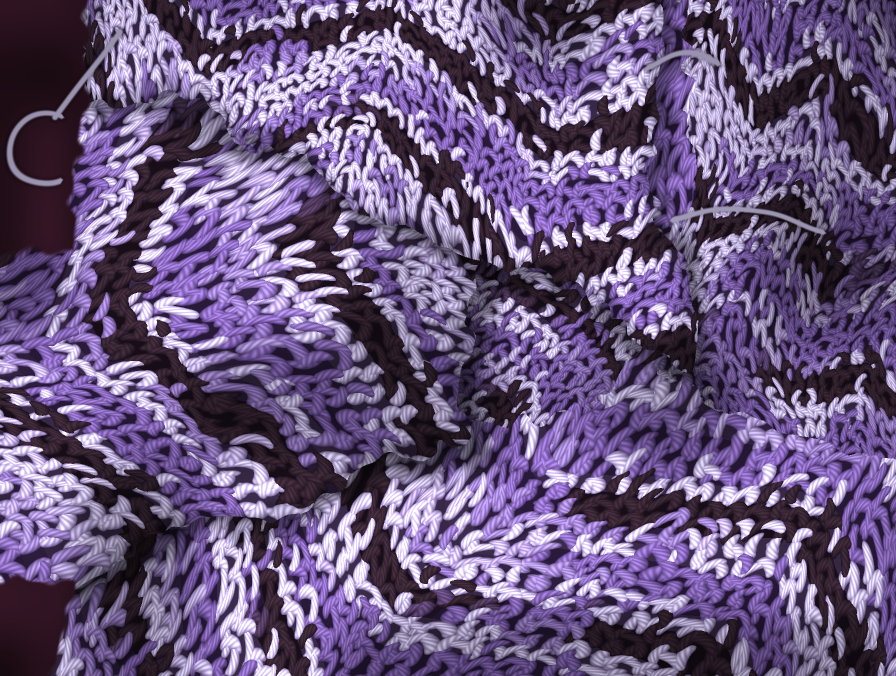
Give the GLSL for this texture, as a Shadertoy shader.

```glsl
// A crumpled crochet blanket with zigzag stripes in plum, violet and lavender.
// Each fold is a sheet with its own row direction; its stitches are pairs of
// tilted rounded strands, and the topmost strand gives colour and relief.

const vec3 PLUM     = vec3(0.215, 0.145, 0.195);
const vec3 VIOLET   = vec3(0.54, 0.42, 0.73);
const vec3 LAVENDER = vec3(0.88, 0.84, 1.00);
const vec3 GAP      = vec3(0.10, 0.065, 0.11);
const vec3 CLOTH    = vec3(0.17, 0.07, 0.12);
const vec3 SHADOW_TINT = vec3(0.35, 0.28, 0.40);  // yarn colour in its own shade

// Sheets: row angle, row height, zigzag slope, zigzag period
const vec4 UPPER  = vec4(-0.30, 0.023, 0.70, 0.50);
const vec4 FRONT  = vec4(-1.40, 0.032, 0.60, 0.75);
const vec4 LOWER  = vec4(-0.75, 0.032, 0.80, 0.70);
const vec4 POCKET = vec4(-0.85, 0.021, 0.40, 0.45);
const vec4 SIDE   = vec4(-0.40, 0.022, 0.75, 0.22);

const float WARP = 0.075;          // how far the folds bend the rows
const float RUFFLE = 0.022;        // smaller bends
const float STRAND_RADIUS = 0.28;  // in stitch cells
const float STRAND_HALF = 0.42;
const float JITTER = 0.50;
const float STRIPE_CYCLE = 8.0;    // rows per colour repeat
const float TAU = 6.28318;

vec2 hash2(vec2 p) {
    vec3 q = fract(vec3(p.xyx) * vec3(0.1031, 0.1030, 0.0973));
    q += dot(q, q.yzx + 33.33);
    return fract((q.xx + q.yz) * q.zy);
}

float noise(vec2 p) {
    vec2 i = floor(p), f = fract(p);
    f = f * f * (3.0 - 2.0 * f);
    return mix(mix(hash2(i).x, hash2(i + vec2(1, 0)).x, f.x),
               mix(hash2(i + vec2(0, 1)).x, hash2(i + 1.0).x, f.x), f.y);
}

vec2 noise2(vec2 p) { return vec2(noise(p), noise(p + 31.0)) - 0.5; }

mat2 turn(float a) {
    float c = cos(a), s = sin(a);
    return mat2(c, -s, s, c);
}

// Stripe colour of one stitch, with slow changes along the row
vec3 yarnColour(vec2 id, float seed) {
    float row = mod(id.y + floor(seed), STRIPE_CYCLE);
    float drift = noise(vec2(id.x * 0.16, id.y * 0.6) + seed * 7.0);
    if (row < 1.5) return mix(PLUM, VIOLET, smoothstep(0.70, 0.80, drift));
    if (row > 2.5 && row < 5.5) return mix(VIOLET, LAVENDER, smoothstep(0.45, 0.75, drift));
    return mix(LAVENDER, VIOLET, 0.8 * smoothstep(0.62, 0.85, drift));
}

vec3 crochet(vec2 p, vec4 sheet, float phase, float seed) {
    p += WARP * noise2(p * 4.0 + seed) + RUFFLE * noise2(p * 13.0 + seed);
    vec2 q = turn(sheet.x) * p;
    float zig = asin(0.99 * sin(TAU * (q.x / sheet.w + phase))) * 4.0 / TAU;
    q.y += sheet.z * sheet.w * 0.25 * zig;
    vec2 g = q / (sheet.y * vec2(0.85, 1.0));
    vec2 cell = floor(g);
    float top = -1.0;
    vec3 colour = mix(GAP * 0.8, yarnColour(cell, seed) * SHADOW_TINT, 0.5);
    for (int j = -1; j <= 1; j++)
    for (int i = -1; i <= 1; i++)
    for (float side = -1.0; side < 2.0; side += 2.0) {
        vec2 id = cell + vec2(i, j);
        vec2 rnd = hash2(id + 200.0 + side * 17.3 + seed * 3.0);
        vec2 d = g - id - 0.5 - vec2(side * 0.25, 0.0) - (rnd - 0.5) * JITTER;
        d = turn(side * 0.5 + 0.25 + (rnd.x - 0.5) * 1.3) * d;
        d.x += 0.45 * side * d.y * d.y;
        float along = clamp(d.y, -STRAND_HALF, STRAND_HALF);
        float r = length(vec2(d.x, d.y - along)) / STRAND_RADIUS;
        float h = sqrt(max(0.0, 1.0 - r * r));
        float z = h + 0.7 * rnd.y - 0.4 * abs(d.y);
        if (r < 1.0 && z > top) {
            top = z;
            // Some loops reach into the next row and fray the stripes
            vec3 yarn = yarnColour(id - vec2(0.0, step(0.78, rnd.y)), seed);
            float ply = 0.5 + 0.5 * sin((d.x * 1.4 + d.y) * 19.0 + rnd.x * TAU);
            float light = mix(0.12, 1.0, h) * (0.74 + 0.26 * ply);
            light *= 0.94 - 0.24 * d.x / STRAND_RADIUS;
            light *= 0.50 + 0.50 * smoothstep(0.1, 1.25, z);
            colour = mix(yarn * SHADOW_TINT, yarn, light) + 0.20 * yarn * ply * pow(h, 5.0);
            colour = mix(GAP * 0.8, colour, smoothstep(-0.15, 0.55, z));
        }
    }
    return colour;
}

// Loose yarn ends, as a distance to a few thin curves
float looseEnds(vec2 p) {
    float arc = abs(p.y - 0.69 + 1.6 * pow(p.x - 1.08, 2.0)) + max(0.0, abs(p.x - 1.11) - 0.11);
    float wave = abs(p.y - 0.91 - 0.012 * sin(p.x * 45.0)) + max(0.0, abs(p.x - 1.01) - 0.05);
    float loop = abs(length(p - vec2(0.068, 0.78)) - 0.052) + max(0.0, p.x - 0.09);
    vec2 a = p - vec2(0.08, 0.825), b = vec2(0.10, 0.13);
    float tail = length(a - b * clamp(dot(a, b) / dot(b, b), 0.0, 1.0));
    return min(min(arc, wave), min(loop, tail));
}

vec3 blanket(vec2 p) {
    // Fold outlines, positive inside
    float rough = 0.09 * (noise(p * 7.0) - 0.5) + 0.03 * (noise(p * 40.0) - 0.5);
    float upper = min(p.y - 0.95 + 0.47 * p.x, min(1.0 - p.x, p.x - 0.15)) + rough;
    float front = min(p.y - 0.13 - 0.30 * p.x, 0.71 - p.x) + rough;
    float side = min(p.x - 0.99, p.y - 0.45 + 0.5 * (p.x - 1.0)) + rough;
    float pocket = 0.24 - length(p - vec2(0.72, 0.60)) + rough;
    float bare = max(min(0.11 - p.x, p.y - 0.63), min(0.09 - p.x, 0.12 - p.y)) + rough * 0.6;

    vec3 colour;
    float shade = 1.0;
    if (upper > 0.0) {
        colour = crochet(p, UPPER, 0.19, 3.0);
        shade = mix(0.7, 1.0, smoothstep(0.0, 0.04, upper));
    } else {
        shade = 1.0 - 0.5 * pow(smoothstep(-0.07, 0.0, upper), 2.0);
        if (front > 0.0) {
            colour = crochet(p, FRONT, 0.943, 5.0);
            shade *= mix(0.7, 1.0, smoothstep(0.0, 0.04, front));
        } else {
            shade *= 1.0 - 0.55 * pow(smoothstep(-0.08, 0.0, front), 2.0);
            if (side > 0.0) colour = crochet(p, SIDE, 0.1, 8.0) * 0.88;
            else if (pocket > 0.0) colour = crochet(p, POCKET, 0.3, 11.0) * 0.88;
            else colour = crochet(p, LOWER, -0.28, 14.0);
        }
    }
    shade *= 0.70 + 0.42 * smoothstep(0.2, 0.75, noise(p * 5.0 + 9.0));
    colour *= shade;
    vec3 cloth = CLOTH * (0.55 + 0.7 * noise(p * vec2(14.0, 9.0)));
    colour = mix(colour, cloth, smoothstep(-0.004, 0.004, bare));

    float ends = looseEnds(p + 0.012 * (noise(p * 15.0) - 0.5));
    colour *= 0.7 + 0.3 * smoothstep(0.003, 0.012, ends);
    colour = mix(LAVENDER * 0.70, colour, smoothstep(0.002, 0.006, ends));
    return colour * (1.08 - 0.22 * dot(p - vec2(0.6, 0.4), p - vec2(0.6, 0.4)));
}

void mainImage(out vec4 fragColor, in vec2 fragCoord) {
    vec3 sum = vec3(0.0);
    for (int k = 0; k < 4; k++) {
        vec2 offset = vec2(k % 2, k / 2) * 0.6 - 0.3;
        sum += blanket((fragCoord + offset) / iResolution.y);
    }
    fragColor = vec4(clamp(sum * 0.25, 0.0, 1.0), 1.0);
}
```
